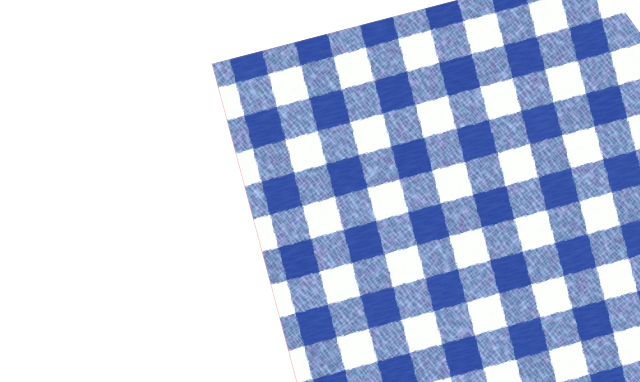
Write a WebGL 1 fragment shader that draws this pattern.

```glsl
precision highp float;
// Tilted blue and white gingham cloth with a brushed weave, lying on white.

uniform vec2 u_resolution;

const vec3 PAPER = vec3(1.0);
const vec3 WHITE_CHECK = vec3(0.99, 1.0, 0.99);
const vec3 MID_CHECK = vec3(0.55, 0.625, 0.805);
const vec3 BLUE_CHECK = vec3(0.215, 0.325, 0.655);
const vec3 HEM_PINK = vec3(0.95, 0.70, 0.72);

// Lengths are fractions of the canvas height.
const vec2 CHECK_CENTRE = vec2(0.6935, 0.6652);
const vec2 STEP_ACROSS = vec2(0.1700, 0.0461);
const vec2 STEP_DOWN = vec2(0.0446, -0.1724);
const vec2 CORNER = vec2(0.554, 0.833);

float cross2(vec2 a, vec2 b) {
  return a.x * b.y - a.y * b.x;
}

vec2 hash2(vec2 cell) {
  vec3 h = fract(cell.xyx * vec3(0.1031, 0.1030, 0.0973));
  h += dot(h, h.yzx + 33.33);
  return fract((h.xx + h.yz) * h.zy);
}

// Distance to the nearest scattered point.
float cellular(vec2 p) {
  vec2 cell = floor(p);
  float nearest = 2.0;
  for (int j = -1; j <= 1; j++) {
    for (int i = -1; i <= 1; i++) {
      vec2 neighbour = cell + vec2(float(i), float(j));
      nearest = min(nearest, length(neighbour + hash2(neighbour) - p));
    }
  }
  return nearest;
}

// Thin flecks running along the given angle.
float threads(vec2 p, float angle, vec2 density) {
  float c = cos(angle);
  float s = sin(angle);
  vec2 q = vec2(c * p.x + s * p.y, c * p.y - s * p.x);
  return cellular(q * density + 40.0) - 0.5;
}

// Layered sines that make the woven borders uneven.
float wobble(float x, float phase) {
  return 0.5 * sin(x * 23.0 + phase) + 0.3 * sin(x * 61.0 + phase * 2.3)
       + 0.2 * sin(x * 117.0 - phase);
}

// Coverage of stripes that fill half of each repeat.
float stripe(float x, float softness) {
  float inside = 0.25 - abs(fract(x + 0.5) - 0.5);
  return smoothstep(-softness, softness, inside);
}

// Signed distance from the line a-b, positive on its left.
float edgeDistance(vec2 p, vec2 a, vec2 b) {
  return cross2(normalize(b - a), p - a);
}

vec2 toWeave(vec2 p) {
  vec2 d = p - CHECK_CENTRE;
  return vec2(cross2(d, STEP_DOWN), cross2(STEP_ACROSS, d))
       / cross2(STEP_ACROSS, STEP_DOWN);
}

vec3 gingham(vec2 p, float pixel) {
  vec2 weave = toWeave(p);
  vec2 ragged = weave + 0.012 * vec2(wobble(weave.y, floor(weave.x * 2.0 + 0.5)),
                                     wobble(weave.x, floor(weave.y * 2.0 + 0.5) + 1.7));
  float softness = max(pixel, 0.0028) / length(STEP_ACROSS);
  float warp = stripe(ragged.x, softness);
  float weft = stripe(ragged.y, softness);

  // Crossing brushed threads, with a violet to cyan drift
  float falling = threads(p, -0.87, vec2(34.0, 155.0));
  float rising = threads(p, 0.72, vec2(42.0, 170.0));
  float drift = cellular(p * 38.0 + 9.0) - 0.5;
  float grain = cellular(p * 150.0) - 0.5;
  float cellShade = hash2(floor(weave * 2.0 + 0.5) + 50.0).x - 0.5;

  vec3 mid = MID_CHECK + 0.23 * falling + 0.17 * rising + 0.025 * cellShade;
  mid += drift * vec3(0.07, -0.05, 0.0) + grain * vec3(0.06, 0.03, 0.05);

  // Faint streaks follow the weft in the solid checks
  float streak = cellular(weave * vec2(4.0, 22.0) + 60.0) - 0.5;
  vec3 blue = BLUE_CHECK + 0.05 * streak + 0.02 * grain + 0.015 * cellShade;
  vec3 white = WHITE_CHECK - 0.018 * max(grain + drift, 0.0);

  vec3 colour = mix(white, mid, max(warp, weft));
  return mix(colour, blue, warp * weft);
}

void main() {
  float pixel = 1.0 / u_resolution.y;
  vec2 p = gl_FragCoord.xy * pixel;

  // Cloth outline: left side, top side and the cut upper right corner
  float left = edgeDistance(p, CORNER, vec2(0.776, 0.0));
  float top = edgeDistance(p, vec2(1.196, 1.0), CORNER);
  float cut = edgeDistance(p, vec2(1.670, 0.922), vec2(1.613, 1.0));
  float inside = min(min(left, top), cut);
  float edge = max(pixel, 0.0022);

  vec3 cloth = gingham(p, pixel);
  float hem = 1.0 - smoothstep(0.0, edge * 1.4, left);
  float topHem = 1.0 - smoothstep(0.0, edge * 1.4, top);
  cloth = mix(cloth, HEM_PINK, max(hem * 0.8, topHem * 0.35));

  float coverage = smoothstep(-0.5 * edge, 0.5 * edge, inside);
  gl_FragColor = vec4(mix(PAPER, cloth, coverage), 1.0);
}
```
